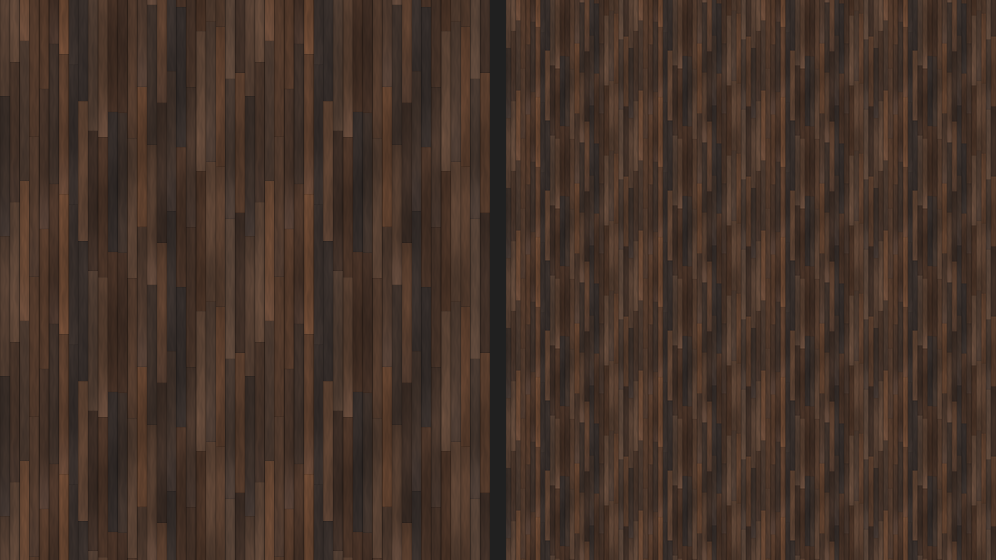
Left: one tile. Right: repeated 2 by 2.
This texture is drawn by a Shadertoy shader. Its source:

```glsl
// Dark walnut strip flooring: narrow upright planks with staggered ends, tiling in both directions.
#define TILES 2.0          // repeats of the whole layout, across and down
#define COLUMNS 25.0       // planks across one repeat
#define ROWS 2.0           // planks down one repeat
#define SEAM 0.045         // half width of the long seam, in plank widths
#define JOINT 0.002        // half width of the end joint, in plank lengths
#define GRAIN 0.055        // strength of the wood grain
#define BROAD 0.085        // strength of the light and dark areas
#define CHARCOAL_SHARE 0.07
#define DARK_WOOD vec3(0.236, 0.166, 0.130)
#define LIGHT_WOOD vec3(0.385, 0.258, 0.180)
#define CHARCOAL vec3(0.190, 0.164, 0.155)

const float TAU = 6.2831853;

// Four independent random values for one plank, by integer mixing
vec4 hash4(vec2 cell, uint seed) {
    uvec4 v = uvec4(uint(cell.x), uint(cell.y), seed, seed + 17u);
    v = v * 1664525u + 1013904223u;
    for (int i = 0; i < 2; i++) {
        v.x += v.y * v.w;
        v.y += v.z * v.x;
        v.z += v.x * v.y;
        v.w += v.y * v.z;
        v ^= v >> 16u;
    }
    return vec4(v & 0xffffu) / 65536.0;
}

// Layered sines: narrow, slightly bending streaks, unique to each plank
float woodGrain(vec2 p, vec4 rnd) {
    float sum = 0.0;
    float amplitude = 0.5;
    float frequency = 0.8;
    for (int i = 0; i < 4; i++) {
        float k = float(i);
        float phase = TAU * fract(rnd.x * (3.0 + k) + rnd.y * (5.0 + 2.0 * k));
        float bend = sin(p.y * (7.0 + 6.0 * k) + phase)
                   + 0.6 * sin(p.y * (19.0 + 17.0 * k) + TAU * rnd.z + k);
        sum += amplitude * sin(TAU * frequency * p.x + phase + 1.1 * bend);
        amplitude *= 0.85;
        frequency *= 1.6;
    }
    return sum;
}

// Slow change of tone along the plank
float mottle(vec2 p, vec4 rnd) {
    return 0.7 * sin(p.y * 4.0 + TAU * rnd.w)
         + 0.4 * sin(p.y * 11.0 + TAU * rnd.z + p.x) * sin(p.y * 29.0 + TAU * rnd.x + p.x);
}

// Light and dark areas over several planks; whole waves so that it wraps
float broadShade(vec2 uv) {
    vec2 a = TAU * uv;
    return sin(a.x * 2.0 + 1.4 * sin(a.y) + 0.8) * sin(a.y + 1.2 * sin(a.x) + 2.0)
         + 0.6 * sin(a.x * 3.0 - a.y * 2.0 + sin(a.y + 1.0));
}

vec3 plankColor(vec2 p, vec4 tone, vec4 wear) {
    vec3 color = mix(DARK_WOOD, LIGHT_WOOD, pow(tone.x, 1.35));

    // Some planks lean to a greyer brown, a few are nearly black
    float grey = dot(color, vec3(0.35, 0.45, 0.20));
    color = mix(color, vec3(grey), 0.38 * tone.y * tone.y);
    color = mix(color, CHARCOAL, 0.9 * step(1.0 - CHARCOAL_SHARE, tone.z));

    // Smoky, paler lower end
    float fade = (1.0 - smoothstep(0.05, 0.4, p.y)) * smoothstep(0.35, 1.0, tone.w);
    color = mix(color, color * 1.12 + vec3(0.004, 0.010, 0.018), fade);

    float figure = GRAIN * woodGrain(p, wear) + 0.06 * mottle(p, wear);
    return color * (1.0 + figure * vec3(1.0, 0.92, 0.8));
}

// Soft line, one where distance is below halfWidth
float line(float distance, float halfWidth, float pixel) {
    return 1.0 - smoothstep(max(halfWidth - 0.6 * pixel, 0.0), halfWidth + 0.6 * pixel, distance);
}

void mainImage(out vec4 fragColor, in vec2 fragCoord) {
    vec2 uv = fragCoord / iResolution.xy * TILES;
    vec2 pixel = TILES * vec2(COLUMNS, ROWS) / iResolution.xy;
    vec2 grid = uv * vec2(COLUMNS, ROWS);

    // Stagger each column, then wrap the plank index within one repeat
    float column = mod(floor(grid.x), COLUMNS);
    float seamIndex = mod(floor(grid.x + 0.5), COLUMNS);
    grid.y += hash4(vec2(column, 7.0), 3u).x;
    vec2 cell = vec2(column, mod(floor(grid.y), ROWS));
    vec2 p = fract(grid);

    vec3 color = plankColor(p, hash4(cell, 11u), hash4(cell, 29u));
    color *= 1.0 + BROAD * broadShade(uv);

    // Long seams of uneven depth, faint end joints
    vec2 edge = 0.5 - abs(p - 0.5);
    float depth = mix(0.16, 0.42, hash4(vec2(seamIndex, 5.0), 41u).y);
    color *= mix(0.97, 1.01, smoothstep(0.0, 0.3, edge.x));
    color *= 1.0 - depth * line(edge.x, SEAM, pixel.x);
    color *= 1.0 - 0.12 * line(edge.y, JOINT, pixel.y);

    fragColor = vec4(color, 1.0);
}
```
